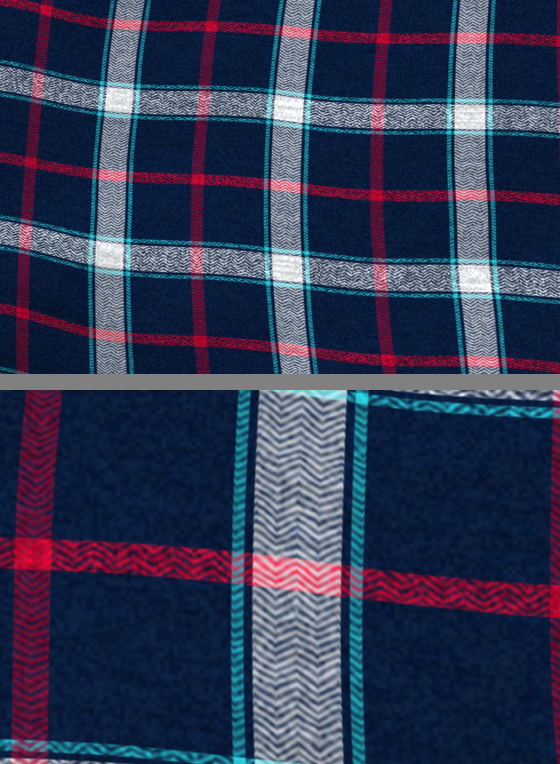
Top: the whole. Bottom: its middle third, enlarged.
Give the GLSL for this texture, as a Shadertoy shader.

```glsl
// Woven plaid: white bands edged in cyan alternate with thin red stripes on navy.
// The canvas is bent into fabric coordinates (one plaid repeat per unit), then
// warp and weft yarn colours are blended by a herringbone twill and soft folds.

const vec3 NAVY     = vec3(0.032, 0.103, 0.222);
const vec3 WHITE    = vec3(0.88, 0.89, 0.90);
const vec3 CYAN     = vec3(0.15, 0.74, 0.79);
const vec3 WARP_RED = vec3(0.58, 0.04, 0.19);
const vec3 WEFT_RED = vec3(0.82, 0.02, 0.17);

float hash(vec2 p) {
    vec3 q = fract(p.xyx * 0.1031);
    q += dot(q, q.yzx + 33.33);
    return fract((q.x + q.y) * q.z);
}

float noise(vec2 p) {
    vec2 i = floor(p), f = fract(p);
    f = f * f * (3.0 - 2.0 * f);
    return mix(mix(hash(i), hash(i + vec2(1, 0)), f.x),
               mix(hash(i + vec2(0, 1)), hash(i + vec2(1, 1)), f.x), f.y);
}

// Coverage of a stripe from the distance to its centre line.
float stripe(float dist, float halfWidth, float blur) {
    return smoothstep(-blur, blur, halfWidth - abs(dist));
}

// Yarn colour along one axis; sizes = white half, cyan offset, cyan half, red half.
vec3 yarn(float coord, vec4 sizes, vec3 red, float blur) {
    float d = abs(fract(coord + 0.5) - 0.5);
    vec3 col = mix(NAVY, WHITE, stripe(d, sizes.x, blur));
    col = mix(col, CYAN, stripe(d - sizes.y, sizes.z, blur));
    return mix(col, red, stripe(d - 0.5, sizes.w, blur));
}

// Draped cloth: x counts columns, y counts rows downward from the top.
vec2 fabricCoords(vec2 p, float aspect) {
    float t = 1.0 - p.y;
    float s = p.x / aspect;

    // Columns lean and spread toward the bottom.
    float centre = 0.804 - 0.147 * t + 0.1355 * t * t;
    float columnStep = 0.459 + 0.039 * t;
    float skew = 0.006 + 0.035 * t * (1.0 - t);
    float u = (p.x - centre) / columnStep;
    u -= skew * u * u / columnStep;

    // Rows sag to the right with a shallow ripple, and lift at the left edge.
    float sag = 0.430 + 0.156 * s - 0.055 * s * s + 0.006 * cos(13.7 * (s - 0.2));
    float fall = t - sag;
    float droop = mix(-0.012, 0.016, smoothstep(0.0, 0.2, s));
    droop *= 0.3 + 0.7 * smoothstep(0.0, 0.4, abs(fall));
    float v = 0.5 + (fall - droop) / (0.412 + 0.025 * s);

    vec2 wobble = vec2(noise(p * 7.0), noise(p * 7.0 + 40.0)) - 0.5;
    return vec2(u, v) + 0.010 * wobble;
}

// Share of weft on the surface: zigzag diagonals, faded when too fine to resolve.
float herringbone(vec2 cloth) {
    float zigzag = abs(fract(cloth.x * 13.0) - 0.5);
    float drift = 0.6 * noise(cloth * vec2(30.0, 22.0));
    float phase = cloth.y * 54.0 + zigzag * 2.6 + drift;
    float rate = length(vec2(dFdx(phase), dFdy(phase)));
    float strength = 0.20 * (1.0 - smoothstep(0.5, 0.85, rate));
    return 0.47 + strength * sin(6.2832 * phase);
}

// Broad folds, plus a shaded crease in the lower left.
float foldShade(vec2 p) {
    float broad = noise(vec2(p.x + 0.5 * p.y, p.y - 0.4 * p.x) * vec2(3.0, 6.0));
    float crease = p.y - 0.23 + 0.42 * p.x;
    float shadow = exp(-900.0 * crease * crease) * smoothstep(0.55, 0.3, p.x);
    float corner = smoothstep(0.5, 0.0, length(p * vec2(0.8, 1.3)));
    return 0.93 + 0.14 * broad - 0.12 * shadow - 0.14 * corner;
}

void mainImage(out vec4 fragColor, in vec2 fragCoord) {
    vec2 p = fragCoord / iResolution.y;
    vec2 cloth = fabricCoords(p, iResolution.x / iResolution.y);
    vec2 blur = 0.0015 + 0.7 * fwidth(cloth);

    vec3 warp = yarn(cloth.x, vec4(0.081, 0.109, 0.0115, 0.035), WARP_RED, blur.x);
    vec3 weft = yarn(cloth.y, vec4(0.078, 0.104, 0.0115, 0.033), WEFT_RED, blur.y);

    // Uneven yarn breaks up the twill lines and varies the brightness.
    float fibre = noise(cloth * vec2(105.0, 95.0)) - 0.5;
    float slub = noise(cloth * vec2(9.0, 80.0)) - 0.5;
    float weftShare = clamp(herringbone(cloth) + 0.40 * fibre, 0.0, 1.0);

    vec3 col = mix(warp, weft, weftShare);
    col *= foldShade(p) * (1.0 + 0.20 * fibre + 0.16 * slub);

    // Sparse raised fibres lift the dark ground slightly.
    float lint = noise(cloth * vec2(120.0, 110.0) + 17.0) - 0.5;
    col += 0.055 * lint * vec3(0.7, 1.0, 1.2);
    fragColor = vec4(clamp(col, 0.0, 1.0), 1.0);
}
```
